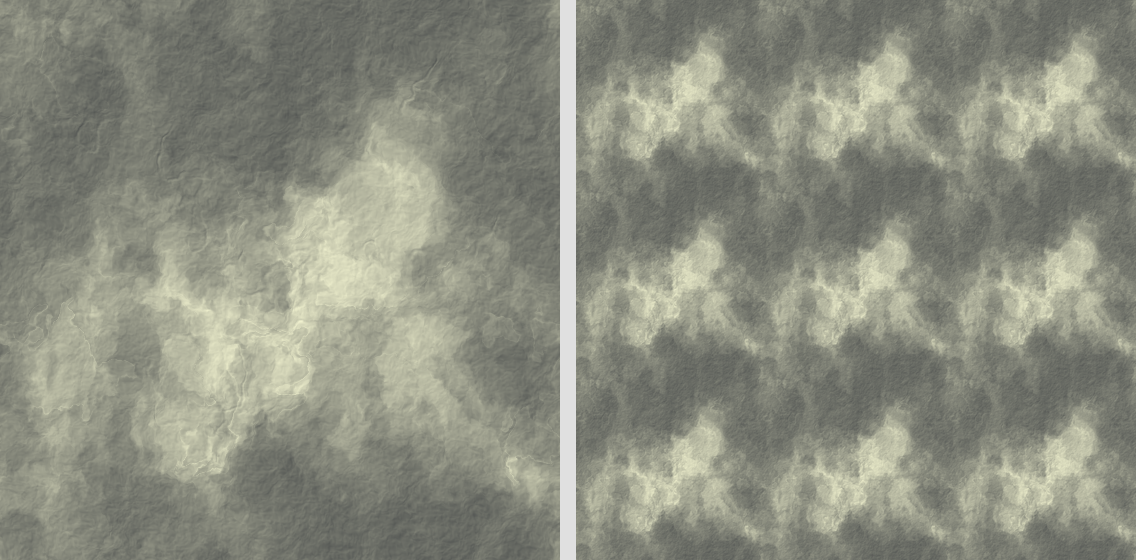
Left: one tile. Right: repeated 3 by 3.
Give the GLSL for this texture, as a three.js fragment shader.

```glsl
varying vec2 vUv;

const float TAU = 6.2831853;
const float OCTAVE_GAIN = 0.58;
const vec3 DAMP_GREY = vec3(0.40, 0.41, 0.385);
const vec3 PALE_LIME = vec3(0.79, 0.795, 0.69);

float hash(vec2 cell, float seed) {
  vec3 q = fract(vec3(cell, seed) * vec3(0.1031, 0.1130, 0.1373));
  q += dot(q, q.zyx + 31.32);
  return fract((q.x + q.y) * q.z);
}

// Value noise that wraps after a whole number of cells
float wrapNoise(vec2 p, vec2 period, float seed) {
  vec2 cell = floor(p);
  vec2 f = p - cell;
  f = f * f * f * (f * (f * 6.0 - 15.0) + 10.0);
  vec2 a = floor(mod(cell + 0.5, period));
  vec2 b = floor(mod(cell + 1.5, period));
  float low = mix(hash(a, seed), hash(vec2(b.x, a.y), seed), f.x);
  float high = mix(hash(vec2(a.x, b.y), seed), hash(b, seed), f.x);
  return mix(low, high, f.y);
}

float fbm(vec2 uv, vec2 period, int octaves, float seed) {
  float sum = 0.0;
  float total = 0.0;
  float amplitude = 1.0;
  for (int i = 0; i < 8; i++) {
    if (i >= octaves) break;
    sum += amplitude * wrapNoise(uv * period, period, seed + float(i) * 1.7);
    total += amplitude;
    amplitude *= OCTAVE_GAIN;
    period *= 2.0;
  }
  return sum / total;
}

vec2 warp(vec2 uv, float period, float amount, float seed) {
  float x = fbm(uv, vec2(period), 5, seed);
  float y = fbm(uv, vec2(period), 5, seed + 11.3);
  return uv + amount * (vec2(x, y) - 0.5);
}

// Pale rim with a dark halo on its damp side
float tideLine(float field, float level) {
  float d = field - level;
  float rim = exp(-d * d / 0.00012);
  float halo = smoothstep(0.006, -0.006, d) * exp(min(d, 0.0) / 0.035);
  return 0.55 * rim - 0.65 * halo;
}

float tideLines(vec2 uv, float seed) {
  float field = fbm(uv, vec2(3.0), 5, seed);
  float sum = 0.0;
  for (int i = 0; i < 3; i++) {
    float id = float(i);
    float fade = wrapNoise(uv * 5.0, vec2(5.0), seed + 20.0 + id);
    sum += smoothstep(0.3, 0.75, fade) * tideLine(field, 0.39 + 0.11 * id);
  }
  return sum;
}

// Ragged light and dark blotches, from -1 to 1
float blotches(vec2 uv, vec2 period, float seed) {
  float n = fbm(uv, period, 6, seed);
  return smoothstep(0.58, 0.65, n) - smoothstep(0.42, 0.35, n);
}

// Gathers a smooth tone into soft steps with firmer edges
float terrace(float tone, float stepSize, float firmness) {
  float turn = TAU / stepSize;
  return tone + firmness * sin(turn * tone) / turn;
}

// Plaster height: fine grain and wandering creases
float relief(vec2 uv) {
  float grain = fbm(uv, vec2(60.0), 3, 61.0);
  float crease = abs(fbm(uv, vec2(6.0), 4, 67.0) - 0.5);
  float fade = wrapNoise(uv * 7.0, vec2(7.0), 71.0);
  return grain + 0.3 * smoothstep(0.3, 0.8, fade) * smoothstep(0.035, 0.0, crease);
}

float emboss(vec2 uv, vec2 offset) {
  return relief(uv + offset) - relief(uv - offset);
}

void main() {
  vec2 uv = vUv;
  vec2 frayed = warp(uv, 16.0, 0.045, 7.0);
  vec2 bent = warp(frayed, 4.0, 0.32, 3.0);

  // Broad damp and dry bands
  float sway = 0.7 * sin(TAU * bent.x + 0.6);
  float stain = 0.85 * cos(TAU * (bent.y - 0.34) + sway);

  // Clouds and vertical runs, gathered into ragged steps
  float clouds = fbm(bent, vec2(3.0), 7, 23.0) - 0.5;
  float runs = fbm(frayed, vec2(12.0, 2.0), 5, 31.0) - 0.5;
  stain += 6.0 * clouds + 2.4 * runs;
  float shift = 1.6 * wrapNoise(uv * 4.0, vec2(4.0), 37.0);
  stain = terrace(stain + shift, 0.9, 0.65) - shift;

  // Blotches and tide marks
  stain += 0.6 * blotches(frayed, vec2(8.0, 6.0), 41.0);
  stain += tideLines(bent, 47.0);
  stain = clamp(stain, -2.2, 2.3);

  // Most of the wall is damp, so pale tones stretch further
  float tone = 0.385 + 0.256 * stain + 0.038 * stain * stain;
  tone += 0.65 * emboss(uv + 0.5 * (frayed - uv), vec2(-0.0009, 0.0011));
  gl_FragColor = vec4(mix(DAMP_GREY, PALE_LIME, tone), 1.0);
}
```
